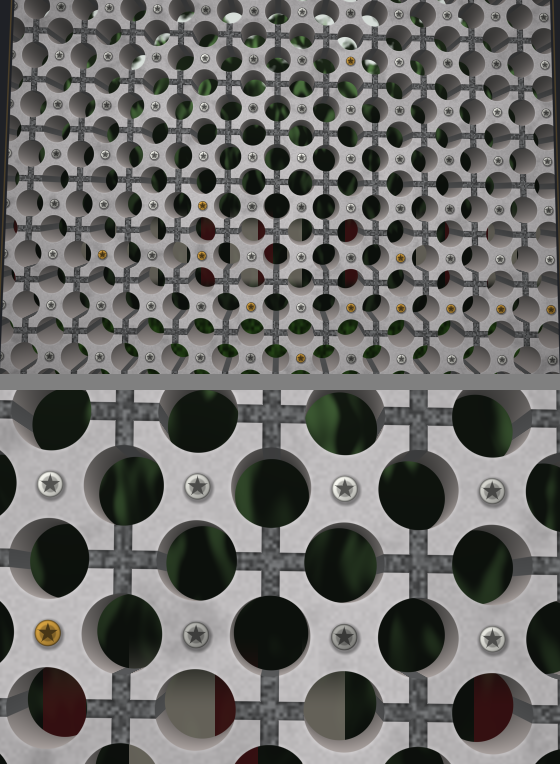
Top, the full canvas; bottom, a detail of the centre.
Give the GLSL for this pattern, as a WebGL 1 fragment shader.

```glsl
precision highp float;
// Pale pierced block screen with round openings, star studs and foliage behind.
uniform vec2 u_resolution;

#define HOLE_RADIUS 0.272
#define JOINT_HALF 0.062
#define DEPTH 0.085
#define EYE vec2(4.58, 3.73)
#define STUD_RADIUS 0.088
#define FRAME_LEFT -0.97
#define FRAME_RIGHT 10.14
#define BLOCK_COLOR vec3(0.71, 0.70, 0.705)
#define MORTAR_COLOR vec3(0.35, 0.355, 0.36)
#define GOLD vec3(0.66, 0.50, 0.20)
#define SILVER vec3(0.68, 0.68, 0.66)

float hash(vec2 p) {
  vec3 q = fract(p.xyx * 0.1031);
  q += dot(q, q.yzx + 33.33);
  return fract((q.x + q.y) * q.z);
}

float noise(vec2 p) {
  vec2 i = floor(p), f = fract(p);
  f = f * f * (3.0 - 2.0 * f);
  return mix(mix(hash(i), hash(i + vec2(1, 0)), f.x),
             mix(hash(i + vec2(0, 1)), hash(i + vec2(1, 1)), f.x), f.y);
}

float fbm(vec2 p) {
  float sum = 0.0, amp = 0.5;
  for (int i = 0; i < 4; i++) {
    sum += amp * noise(p);
    p = mat2(1.6, 1.2, -1.2, 1.6) * p + 7.3;
    amp *= 0.5;
  }
  return sum;
}

// Slightly tilted perspective grid: stud centres fall on integers, v runs down.
vec2 gridCoords(vec2 p) {
  float u = (p.x - 0.9) / (0.1291 + 0.0059 * p.y) + 5.7;
  float y = p.y - (p.x - 0.684) * (0.0225 - 0.0157 * p.y);
  float t = (y - 0.0293) / 0.9277;
  return vec2(u, 7.0 * t * (1.033 - 0.033 * t));
}

// Leaves above, pale posts in the gloom, grass below.
vec3 garden(vec2 p) {
  float clump = noise(p * 9.0);
  vec2 bend = p + 0.02 * vec2(noise(p * 22.0), noise(p * 22.0 + 40.0));
  float leafA = noise(mat2(55.0, 38.0, -14.0, 22.0) * bend);
  float leafB = noise(mat2(60.0, -42.0, 16.0, 24.0) * bend + 19.0);
  float leaf = smoothstep(0.45, 0.95, mix(leafA, leafB, smoothstep(0.35, 0.65, clump)));
  float height = 1.0 - smoothstep(0.1, 0.65, p.y);
  vec3 col = vec3(0.045, 0.06, 0.045) + leaf * mix(0.25, 1.0, height) * vec3(0.25, 0.38, 0.20);
  col += height * height * 0.10 * clump * vec3(0.8, 1.2, 0.6);
  float sky = smoothstep(0.52, 0.66, fbm(p * 14.0 + 3.0) + 0.12 - p.y * 1.1);
  col = mix(col, vec3(0.90, 0.93, 0.91), sky);
  float band = smoothstep(0.55, 0.62, p.y) * (1.0 - smoothstep(0.74, 0.78, p.y));
  float post = hash(vec2(floor(p.x * 26.0), 4.0));
  col = mix(col, vec3(0.50, 0.48, 0.44), band * step(0.72, post) * 0.75);
  col = mix(col, vec3(0.24, 0.06, 0.07), band * step(post, 0.12) * 0.8);
  vec3 grass = vec3(0.10, 0.19, 0.06) * (0.5 + noise(p * vec2(130.0, 90.0)));
  return mix(col, grass, smoothstep(0.82, 0.88, p.y));
}

// Signed distance to a five-pointed star with its tip up.
float starDistance(vec2 p, float radius) {
  float sector = 1.256637;
  float a = abs(mod(atan(p.x, -p.y + 1e-5) + 0.5 * sector, sector) - 0.5 * sector);
  return dot(length(p) * vec2(cos(a), sin(a)) - vec2(radius, 0.0), vec2(0.328, 0.944));
}

vec3 addStud(vec3 base, vec2 f, vec2 id, float aa) {
  float r = length(f), pick = hash(id + 51.0);
  float goldChance = 0.03 + 0.32 * smoothstep(3.0, 7.0, id.y);
  vec3 metal = mix(SILVER * (0.75 + 0.4 * hash(id + 9.0)), GOLD, step(pick, goldChance));
  base *= 1.0 - 0.35 * (1.0 - smoothstep(STUD_RADIUS, STUD_RADIUS + 0.03, length(f - vec2(0.006, 0.012))));
  float rim = smoothstep(0.022, 0.008, abs(r - STUD_RADIUS * 0.8));
  vec3 col = metal * (0.82 + 0.28 * rim - 1.5 * (f.x + f.y));
  col = mix(col, metal * 0.42, smoothstep(aa, -aa, starDistance(f, STUD_RADIUS * 0.78)));
  col *= 1.0 - 0.4 * smoothstep(STUD_RADIUS - 0.015, STUD_RADIUS, r);
  return mix(base, col, smoothstep(aa, -aa, r - STUD_RADIUS));
}

void main() {
  vec2 p = gl_FragCoord.xy / u_resolution;
  p = vec2(p.x * 1.5, 1.0 - p.y);
  vec2 g = gridCoords(p);
  float aa = 5.5 / u_resolution.y;
  vec2 id = floor(g + 0.5), f = g - id;

  // Block faces and speckled mortar.
  float grain = noise(g * 38.0) - 0.5;
  vec3 face = BLOCK_COLOR * (0.95 + 0.10 * hash(id) + 0.06 * grain);
  face *= 1.0 - 0.14 * smoothstep(0.5, 0.8, fbm(g * 3.0));
  face = addStud(face, f, id, aa);
  float edge = max(abs(f.x), abs(f.y)) - 0.5 + JOINT_HALF;
  vec3 mortar = MORTAR_COLOR * (1.0 + 0.7 * grain) * (0.7 + 0.3 * smoothstep(0.0, 0.03, edge));
  vec3 col = mix(face, mortar, smoothstep(-aa, aa, edge));

  // Openings sit midway along each block side; follow the view ray to the wall.
  bool sideways = abs(f.x) > abs(f.y);
  vec2 h = f - 0.5 * (sideways ? vec2(sign(f.x), 0.0) : vec2(0.0, sign(f.y)));
  vec2 ray = DEPTH * (g - EYE);
  float a = max(dot(ray, ray), 1e-5), b = dot(h, ray);
  float c = dot(h, h) - HOLE_RADIUS * HOLE_RADIUS;
  float t = clamp((sqrt(max(b * b - a * c, 0.0)) - b) / a, 0.0, 1.0);
  vec2 hit = h + t * ray;
  float upward = 0.5 + 0.5 * hit.y / HOLE_RADIUS;
  vec3 wall = mix(vec3(0.27, 0.265, 0.26), vec3(0.63, 0.60, 0.59), upward) * (1.05 - 0.25 * t);
  float seam = abs(sideways ? hit.x : hit.y) - JOINT_HALF;
  wall = mix(wall, MORTAR_COLOR * (0.65 + 0.3 * upward), smoothstep(aa, -aa, seam));
  vec3 inside = mix(wall, garden(p), smoothstep(aa, -aa, length(h + ray) - HOLE_RADIUS));
  float rimDistance = length(h) - HOLE_RADIUS;
  col *= 1.0 + 0.07 * smoothstep(0.03, 0.0, rimDistance);
  col = mix(inside, col, smoothstep(-aa, aa, rimDistance));

  // Edge falloff, then the dark side frame with its brass line.
  vec2 away = (p - vec2(0.75, 0.46)) / vec2(0.85, 0.65);
  col *= 1.03 - 0.22 * dot(away, away);
  float outside = max(FRAME_LEFT - g.x, g.x - FRAME_RIGHT);
  vec3 frame = mix(vec3(0.12, 0.13, 0.15), vec3(0.30, 0.25, 0.16), smoothstep(0.03, 0.0, abs(outside - 0.06)));
  col = mix(col, frame, smoothstep(-aa, aa, outside));
  gl_FragColor = vec4(col, 1.0);
}
```
